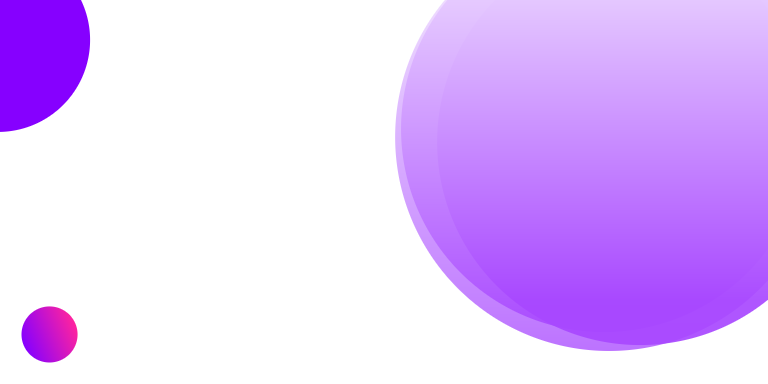
Give the GLSL for this background, as a Shadertoy shader.

```glsl
// White backdrop with three overlapping translucent violet discs at the right,
// a solid violet disc in the upper left corner and a small violet-pink ball.
// Each disc is a smoothed distance function; lengths are in canvas heights.

#define VIOLET vec3(0.525, 0.0, 1.0)
#define PINK vec3(1.0, 0.14, 0.62)
#define BACK_DISC vec3(1.586, 0.643, 0.557)     // centre x, centre y, radius
#define MIDDLE_DISC vec3(1.573, 0.664, 0.5286)
#define FRONT_DISC vec3(1.667, 0.630, 0.5286)
#define CORNER_DISC vec3(-0.005, 0.896, 0.2396)
#define SMALL_BALL vec3(0.129, 0.129, 0.073)
#define FRONT_OPACITY 0.92
#define MAX_TINT 0.72

// Antialiased coverage of a disc, with an edge one pixel wide
float discMask(vec2 p, vec3 disc) {
    float dist = length(p - disc.xy) - disc.z;
    return clamp(0.5 - dist * iResolution.y, 0.0, 1.0);
}

// Amount of violet, growing from the top of the canvas downwards
float tintRamp(float depth, float topTint, float slope) {
    return min(topTint + slope * depth, MAX_TINT);
}

void mainImage(out vec4 fragColor, in vec2 fragCoord) {
    vec2 p = fragCoord / iResolution.y;
    float depth = 1.0 - p.y;

    // Large discs: stack the tint from back to front
    float tint = 0.0;
    tint = mix(tint, tintRamp(depth, 0.14, 0.45), discMask(p, BACK_DISC));
    tint = mix(tint, tintRamp(depth, 0.21, 0.575), discMask(p, MIDDLE_DISC));
    tint = mix(tint, tintRamp(depth, 0.22, 0.64),
               FRONT_OPACITY * discMask(p, FRONT_DISC));
    vec3 color = mix(vec3(1.0), VIOLET, tint);

    // Solid corner disc
    color = mix(color, VIOLET, discMask(p, CORNER_DISC));

    // Small ball: slanted gradient from lower left to upper right
    vec2 gradientAxis = normalize(vec2(1.0, 0.4));
    float along = dot(p - SMALL_BALL.xy, gradientAxis) / SMALL_BALL.z;
    vec3 ballColor = mix(VIOLET, PINK, clamp(0.5 + 0.5 * along, 0.0, 1.0));
    color = mix(color, ballColor, discMask(p, SMALL_BALL));

    fragColor = vec4(color, 1.0);
}
```
